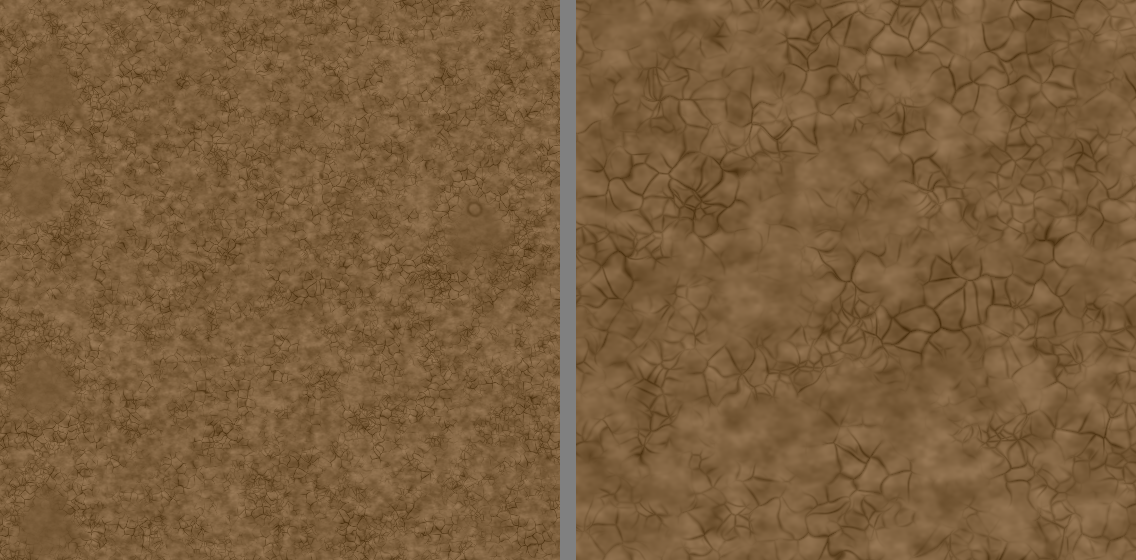
Left: the whole. Right: its middle third, enlarged.
This texture is drawn by a Shadertoy shader. Its source:

```glsl
// Dry brown earth with fine patchy cracks and a few smooth dusty mounds.

const vec3 SOIL = vec3(0.505, 0.387, 0.252);
const vec3 SHADE_TINT = vec3(1.0, 0.93, 0.91);   // how each channel follows the shading
const float PLATE_FREQ = 66.0;                   // crack plates across the canvas
const float CHIP_FREQ = 112.0;                   // smaller secondary plates
const float CRACK_HALF_WIDTH = 0.0006;
const float CRACK_SOFTNESS = 0.0013;
const float CRACK_DEPTH = 0.17;
const float GRAIN_FREQ = 85.0;
const float GRAIN_CONTRAST = 0.22;
const float MOTTLE_CONTRAST = 0.045;
const float RELIEF = 0.035;
const float MOUND_GRID = 4.0;
const float MOUND_CHANCE = 0.42;
const float MOUND_SIZE = 0.075;
const float MOUND_SHADE = 0.035;
const float PEBBLE_RADIUS = 0.012;
const vec2 LIGHT_DIR = vec2(-0.5, 0.87);

vec2 hash2(vec2 p) {
    vec3 q = fract(p.xyx * vec3(0.1031, 0.1030, 0.0973));
    q += dot(q, q.yzx + 33.33);
    return fract((q.xx + q.yz) * q.zy);
}

float noise(vec2 p) {
    vec2 i = floor(p), f = fract(p);
    f = f * f * (3.0 - 2.0 * f);
    float low = mix(hash2(i).x, hash2(i + vec2(1, 0)).x, f.x);
    float high = mix(hash2(i + vec2(0, 1)).x, hash2(i + vec2(1, 1)).x, f.x);
    return mix(low, high, f.y);
}

float fbm(vec2 p) {
    float sum = 0.0, weight = 0.5;
    for (int i = 0; i < 3; i++) {
        sum += weight * noise(p);
        p = mat2(1.6, 1.2, -1.2, 1.6) * p + 17.3;
        weight *= 0.6;
    }
    return sum / 0.98;
}

// x: distance to the nearest plate border, yz: offset to the plate centre
vec3 plates(vec2 p) {
    vec2 cell = floor(p), f = fract(p), nearest = vec2(0), nearestId = vec2(0);
    float best = 8.0, border = 8.0;
    for (int y = -1; y <= 1; y++)
    for (int x = -1; x <= 1; x++) {
        vec2 id = vec2(x, y);
        vec2 r = id + hash2(cell + id) - f;
        if (dot(r, r) < best) { best = dot(r, r); nearest = r; nearestId = id; }
    }
    for (int y = -2; y <= 2; y++)
    for (int x = -2; x <= 2; x++) {
        vec2 id = nearestId + vec2(x, y);
        vec2 r = id + hash2(cell + id) - f;
        vec2 gap = r - nearest;
        if (dot(gap, gap) > 1e-4)
            border = min(border, dot(0.5 * (r + nearest), normalize(gap)));
    }
    return vec3(border, nearest);
}

float crackLine(float d, float pixel) {
    float soft = max(CRACK_SOFTNESS, pixel * 0.7);
    return 1.0 - smoothstep(CRACK_HALF_WIDTH - soft, CRACK_HALF_WIDTH + soft, d);
}

// x: smooth mound cover, y: broken ground around it, z: pebble shading
vec3 mounds(vec2 p) {
    vec3 result = vec3(0);
    vec2 cell = floor(p * MOUND_GRID);
    float ragged = 0.5 * (fbm(p * 28.0) - 0.5);
    for (int y = -1; y <= 1; y++)
    for (int x = -1; x <= 1; x++) {
        vec2 id = cell + vec2(x, y);
        if (hash2(id + 41.0).x > MOUND_CHANCE) continue;
        vec2 q = p - (id + 0.2 + 0.6 * hash2(id + 7.0)) / MOUND_GRID;
        vec2 s = q / MOUND_SIZE;
        s.x /= mix(1.0, 0.5, smoothstep(-0.8, 0.9, s.y));
        float d = length(s) + ragged;
        float cover = 1.0 - smoothstep(0.45, 1.15, d);
        float halo = smoothstep(0.8, 1.2, d) * (1.0 - smoothstep(1.3, 2.1, d));
        vec2 k = (q - vec2(0.0, 0.03)) / PEBBLE_RADIUS;
        float r = length(k) + ragged;
        float rim = exp(-14.0 * (r - 1.0) * (r - 1.0));
        float dome = (1.0 - smoothstep(0.6, 1.0, r)) * (0.6 + 0.5 * dot(k, LIGHT_DIR));
        result = max(result, vec3(cover, halo, 0.0));
        result.z += 0.06 * dome - 0.07 * rim;
    }
    return result;
}

void mainImage(out vec4 fragColor, in vec2 fragCoord) {
    vec2 p = fragCoord / iResolution.y;
    float pixel = 1.0 / iResolution.y;
    vec3 mound = mounds(p);

    // Cracks, bent by noise and open only in patches
    vec2 bend = vec2(noise(p * 95.0), noise(p * 95.0 + 50.0)) - 0.5;
    vec2 bent = p + 0.008 * bend;
    vec3 plate = plates(bent * PLATE_FREQ);
    vec3 chip = plates(bent * CHIP_FREQ + 31.0);
    float open = smoothstep(0.36, 0.74, fbm(p * 34.0 + 9.0) + 0.10 * mound.y);
    float chipped = smoothstep(0.45, 0.75, fbm(p * 42.0 + 70.0) + 0.08 * mound.y);
    float crack = max(crackLine(plate.x / PLATE_FREQ, pixel) * open,
                      0.75 * crackLine(chip.x / CHIP_FREQ, pixel) * chipped);
    crack *= 1.0 - 0.9 * mound.x;

    // Soil grain, plate relief and broad mottling
    float grain = fbm(p * GRAIN_FREQ * vec2(0.85, 1.1)) - 0.5;
    float relief = dot(-plate.yz, LIGHT_DIR) * open;
    float mottle = fbm(p * 11.0 + 3.0) - 0.5;
    float shade = grain * GRAIN_CONTRAST * (1.0 - 0.55 * mound.x);
    shade += relief * RELIEF * (1.0 - mound.x) + mottle * MOTTLE_CONTRAST;
    shade += mound.z - MOUND_SHADE * mound.x - CRACK_DEPTH * crack;

    fragColor = vec4(SOIL + shade * SHADE_TINT, 1.0);
}
```
